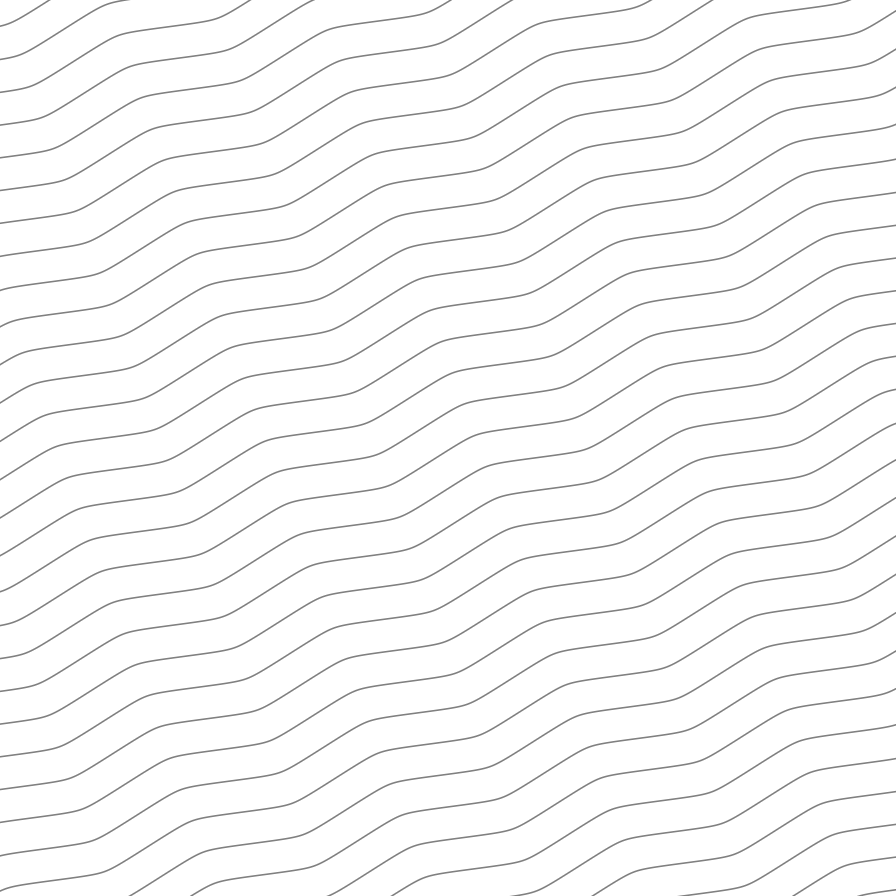
A three.js fragment shader for this pattern:

```glsl
varying vec2 vUv;

const float TAU = 6.2831853;

vec2 rotateInto(vec2 p, float angle) {
  float c = cos(angle);
  float s = sin(angle);
  return vec2(c * p.x + s * p.y, c * p.y - s * p.x);
}

// Rounded triangle wave; roundness near 1 sharpens the bends
float roundedWave(float phase, float steepness, float roundness) {
  float scale = steepness / (TAU * roundness);
  return scale * asin(roundness * sin(TAU * phase));
}

// Distance to the nearest of evenly spaced levels
float levelDistance(float height, float spacing, float offset) {
  return abs(fract(height / spacing - offset + 0.5) - 0.5) * spacing;
}

float strokeCoverage(float dist, float width, float pixel) {
  return clamp((0.5 * width - dist) / pixel + 0.5, 0.0, 1.0);
}

void main() {
  const vec3 paper = vec3(1.0);
  const vec3 ink = vec3(0.5);
  const float spacing = 1.0 / 27.0;
  const float wavelength = 6.0 * spacing;
  const float lineWidth = 0.0018;

  // Tilted frame: x along the waves, y across them
  vec2 p = rotateInto(vUv, radians(20.0));
  float wave = wavelength * roundedWave(p.x / wavelength - 0.786, 0.22, 0.92);

  // Parallel wavy strokes
  float dist = levelDistance(p.y - wave, spacing, 0.88);
  float pixel = max(length(vec2(dFdx(vUv.x), dFdy(vUv.x))), 0.00001);
  float stroke = strokeCoverage(dist, lineWidth, pixel);

  gl_FragColor = vec4(mix(paper, ink, stroke), 1.0);
}
```
